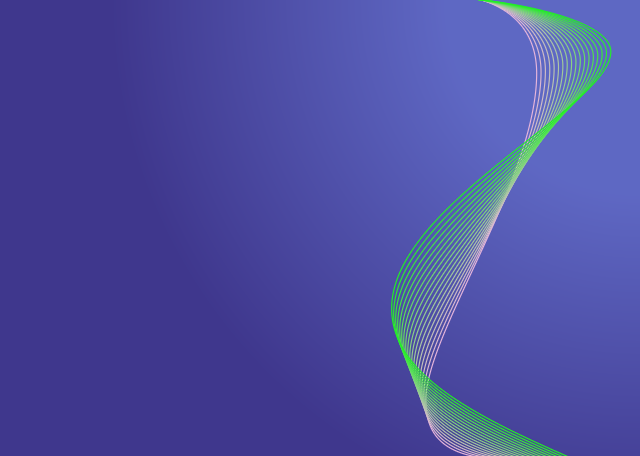
This background is drawn by a WebGL 1 fragment shader. Its source:

```glsl
precision highp float;
// A ribbon of thin strands twisting down a violet-blue radial gradient.
// Every strand is a chain of three cubic Bezier spans, blended between a
// pink and a green edge; its distance is found by solving the span for height.

uniform vec2 u_resolution;

const float GRID_WIDTH = 768.0;   // canvas width in design units, y runs down
const int STRANDS = 18;
const float HALF_WIDTH = 0.7;

const vec3 GLOW_BLUE = vec3(0.370, 0.406, 0.765);
const vec3 DEEP_VIOLET = vec3(0.247, 0.216, 0.553);
const vec3 PINK = vec3(0.90, 0.71, 0.86);
const vec3 GREEN = vec3(0.13, 0.94, 0.14);

// Cubic Bernstein weights and their derivative
vec4 bezierWeights(float t) {
  float s = 1.0 - t;
  return vec4(s * s * s, 3.0 * s * s * t, 3.0 * s * t * t, t * t * t);
}

vec4 bezierSlopes(float t) {
  float s = 1.0 - t;
  return 3.0 * vec4(-s * s, s * (s - 2.0 * t), t * (2.0 * s - t), t * t);
}

// Distance to a span whose height always increases with t
float spanDistance(vec2 p, vec4 xs, vec4 ys) {
  float t = 0.5;
  float stepSize = 0.25;
  for (int i = 0; i < 14; i++) {
    t += dot(ys, bezierWeights(t)) < p.y ? stepSize : -stepSize;
    stepSize *= 0.5;
  }
  vec4 slopes = bezierSlopes(t);
  vec2 tangent = normalize(vec2(dot(xs, slopes), dot(ys, slopes)));
  return abs(p.x - dot(xs, bezierWeights(t))) * abs(tangent.y);
}

// Distance to one strand: blend 0 is the pink edge, 1 the green edge
float strandDistance(vec2 p, float blend) {
  // upper bend
  vec4 xs = mix(vec4(578, 622, 644, 644), vec4(578, 650, 733, 733), blend);
  vec4 ys = mix(vec4(0, 14, 45, 88), vec4(0, 8, 30, 62), blend);
  // long middle sweep
  if (p.y > ys.w) {
    xs = mix(vec4(644, 644, 511, 511), vec4(733, 733, 470, 470), blend);
    ys = mix(vec4(88, 215, 400, 480), vec4(62, 128, 245, 370), blend);
  }
  // lower bend
  if (p.y > ys.w) {
    xs = mix(vec4(511, 511, 525, 585), vec4(470, 470, 570, 700), blend);
    ys = mix(vec4(480, 515, 544, 550), vec4(370, 450, 500, 556), blend);
  }
  return spanDistance(p, xs, ys);
}

// Glow centred on the upper right corner
vec3 background(vec2 p) {
  float radius = length(p - vec2(GRID_WIDTH, 0.0));
  return mix(GLOW_BLUE, DEEP_VIOLET, clamp((radius - 235.0) / 400.0, 0.0, 1.0));
}

void main() {
  float pixel = GRID_WIDTH / u_resolution.x;
  vec2 p = vec2(gl_FragCoord.x, u_resolution.y - gl_FragCoord.y) * pixel;
  vec3 color = background(p);

  // Strands from pink to green, the green edge on top
  for (int i = 0; i < STRANDS; i++) {
    float blend = float(i) / float(STRANDS - 1);
    float d = strandDistance(p, blend);
    float coverage = clamp((HALF_WIDTH - d) / pixel + 0.5, 0.0, 1.0);
    color = mix(color, mix(PINK, GREEN, blend), coverage);
  }
  gl_FragColor = vec4(color, 1.0);
}
```
